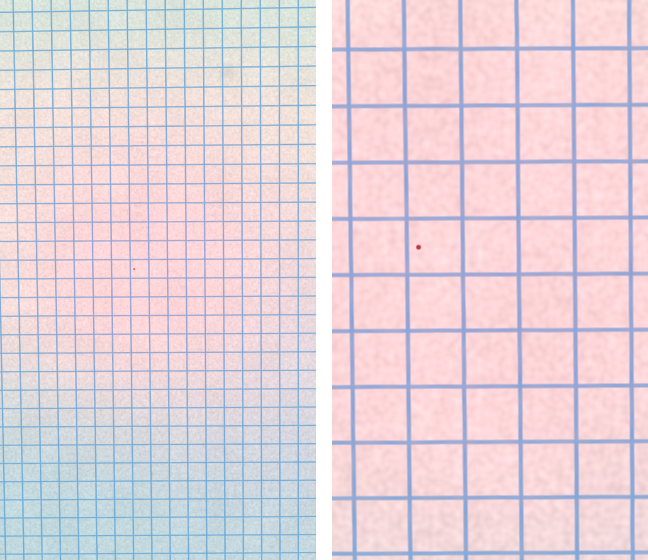
Left: the whole. Right: its middle third, enlarged.
Give the GLSL for this pattern, as a WebGL 2 fragment shader.

```glsl
#version 300 es
precision highp float;

uniform vec2 u_resolution;
out vec4 fragColor;

// Grid, in units of the canvas height
const float ROW_START = 0.0221;
const float ROW_STEP = 0.03464;
const float ROW_SHRINK = 0.0396;
const float ROW_TILT_TOP = 0.016;
const float ROW_TILT_LOW = 0.005;
const float COLUMN_START = 0.5326;
const float COLUMN_STEP = 0.03395;
const float COLUMN_TAPER = 0.00129;
const float LINE_HALF_WIDTH = 0.00125;
const float LINE_SOFTNESS = 0.0008;
const float LINE_WOBBLE = 0.0003;
const float INK_STRENGTH = 0.84;

// Paper texture
const float GRAIN_SCALE = 230.0;
const float GRAIN_AMOUNT = 0.065;
const float MOTTLE_AMOUNT = 0.025;

// Colours
const vec3 PAPER_TOP = vec3(0.85, 0.90, 0.86);
const vec3 PAPER_CREAM = vec3(0.94, 0.90, 0.86);
const vec3 PAPER_LOW = vec3(0.75, 0.85, 0.87);
const vec3 PAPER_LAVENDER = vec3(0.85, 0.84, 0.89);
const vec3 PAPER_PINK = vec3(1.00, 0.84, 0.85);
const vec3 INK_EDGE = vec3(0.38, 0.65, 0.84);
const vec3 INK_CENTRE = vec3(0.52, 0.61, 0.83);
const vec3 SPECK_COLOUR = vec3(0.70, 0.16, 0.22);

// Light and marks, measured from the top left
const vec2 GLOW_CENTRE = vec2(0.27, 0.475);
const vec2 GLOW_RADIUS = vec2(0.29, 0.265);
const vec2 SPECK_CENTRE = vec2(0.2396, 0.4805);
const float SPECK_RADIUS = 0.0014;
const vec2 DENT_CENTRE = vec2(0.408, 0.130);

vec2 hashGradient(vec2 cell) {
    vec3 h = fract(vec3(cell.xyx) * vec3(0.1031, 0.1030, 0.0973));
    h += dot(h, h.yzx + 33.33);
    return fract((h.xx + h.yz) * h.zy) * 2.0 - 1.0;
}

float gradientNoise(vec2 p) {
    vec2 cell = floor(p);
    vec2 f = fract(p);
    vec2 u = f * f * f * (f * (f * 6.0 - 15.0) + 10.0);
    float a = dot(hashGradient(cell), f);
    float b = dot(hashGradient(cell + vec2(1, 0)), f - vec2(1, 0));
    float c = dot(hashGradient(cell + vec2(0, 1)), f - vec2(0, 1));
    float d = dot(hashGradient(cell + vec2(1, 1)), f - vec2(1, 1));
    return mix(mix(a, b, u.x), mix(c, d, u.x), u.y);
}

// Distance to the nearest whole number
float nearestLine(float index) {
    return abs(fract(index + 0.5) - 0.5);
}

float lineCover(float dist, float pixel) {
    float soft = max(LINE_SOFTNESS, 0.7 * pixel);
    return 1.0 - smoothstep(LINE_HALF_WIDTH - soft, LINE_HALF_WIDTH + soft, dist);
}

void main() {
    float pixel = 1.0 / u_resolution.y;
    vec2 p = gl_FragCoord.xy * pixel;
    p.y = 1.0 - p.y;

    // Uneven light over the sheet
    vec2 g = (p - GLOW_CENTRE) / GLOW_RADIUS;
    float glow = exp(-dot(g, g));
    vec3 paper = mix(PAPER_TOP, PAPER_CREAM, smoothstep(0.0, 0.22, p.y));
    paper = mix(paper, PAPER_LOW, smoothstep(0.45, 0.88, p.y));
    float lavender = smoothstep(0.15, 0.56, p.x) * smoothstep(0.25, 0.6, p.y);
    paper = mix(paper, PAPER_LAVENDER, 0.65 * lavender * (1.0 - 0.6 * smoothstep(0.75, 1.0, p.y)));
    paper = mix(paper, PAPER_PINK, min(1.0, 1.15 * glow));

    // Grain, mottling and a shallow dent
    float grain = gradientNoise(p * GRAIN_SCALE) + 0.6 * gradientNoise(p * GRAIN_SCALE * 0.47 + 17.0);
    float mottle = gradientNoise(p * 14.0 + 5.0);
    paper += GRAIN_AMOUNT * grain + MOTTLE_AMOUNT * mottle;
    vec2 dent = (p - DENT_CENTRE) / vec2(0.014, 0.010);
    paper -= 0.05 * exp(-dot(dent, dent));

    // Slightly skewed rows and columns
    vec2 wobble = LINE_WOBBLE * vec2(gradientNoise(p * 45.0), gradientNoise(p * 45.0 + 31.0));
    float tilt = mix(ROW_TILT_TOP, ROW_TILT_LOW, smoothstep(0.0, 0.4, p.y));
    float down = p.y + tilt * p.x - ROW_START + wobble.y;
    float row = down / ROW_STEP * (1.0 + ROW_SHRINK * down);
    float columnStep = COLUMN_STEP - COLUMN_TAPER * p.y;
    float column = (COLUMN_START - p.x + wobble.x) / columnStep;
    float rowInk = lineCover(nearestLine(row) * ROW_STEP, pixel);
    float columnInk = lineCover(nearestLine(column) * columnStep, pixel);
    float cover = 1.0 - (1.0 - 0.92 * rowInk) * (1.0 - columnInk);

    // Ink thinned by the paper texture
    float wear = 1.0 + 0.25 * grain + 0.2 * gradientNoise(p * 60.0 + 9.0);
    vec3 ink = mix(INK_EDGE, INK_CENTRE, glow) + 0.04 * grain;
    vec3 colour = mix(paper, ink, clamp(cover * INK_STRENGTH * wear, 0.0, 1.0));

    // Lone red speck
    float speck = 1.0 - smoothstep(SPECK_RADIUS - pixel, SPECK_RADIUS + pixel, length(p - SPECK_CENTRE));
    colour = mix(colour, SPECK_COLOUR, 0.9 * speck);

    fragColor = vec4(clamp(colour, 0.0, 1.0), 1.0);
}
```
